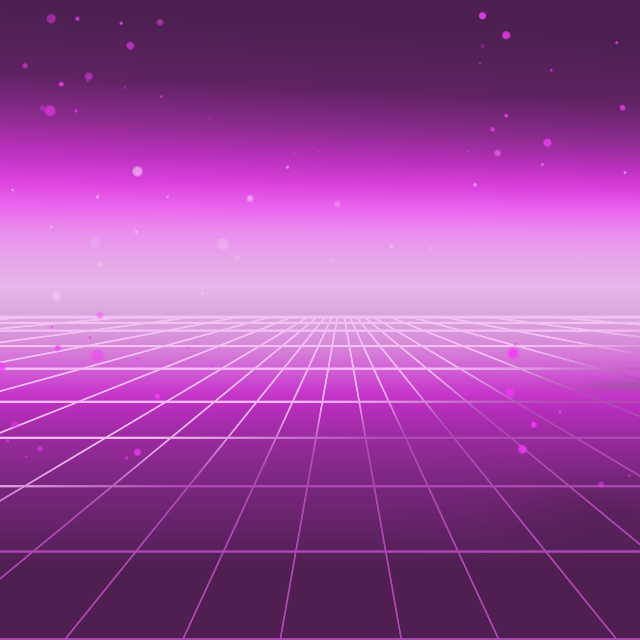
Reproduce this background procedurally as a three.js fragment shader.

```glsl
// Neon horizon: a magenta dusk sky above a perspective grid floor.
// Stacked colour ramps paint sky and ground, loops place the grid lines,
// and hashed soft dots drift over both.
varying vec2 vUv;

float hash(float n) {
  return fract(sin(n * 12.9898 + 4.1) * 43758.547);
}

// Blend towards the next colour as v falls from one height to the next
vec3 ramp(vec3 base, vec3 next, float high, float low, float v) {
  return mix(base, next, clamp((high - v) / (high - low), 0.0, 1.0));
}

vec3 skyColor(vec2 p) {
  float v = p.y + 0.045 * (p.x - 0.45) * smoothstep(0.6, 0.85, p.y);
  vec3 c = vec3(0.305, 0.125, 0.32);
  c = ramp(c, vec3(0.37, 0.135, 0.385), 0.96, 0.865, v);
  c = ramp(c, vec3(0.55, 0.17, 0.56), 0.865, 0.80, v);
  c = ramp(c, vec3(0.72, 0.19, 0.735), 0.80, 0.753, v);
  c = ramp(c, vec3(0.85, 0.25, 0.865), 0.753, 0.714, v);
  c = ramp(c, vec3(0.92, 0.40, 0.935), 0.714, 0.674, v);
  c = ramp(c, vec3(0.92, 0.56, 0.935), 0.674, 0.635, v);
  c = ramp(c, vec3(0.90, 0.66, 0.91), 0.635, 0.59, v);
  c = ramp(c, vec3(0.91, 0.71, 0.915), 0.59, 0.55, v);
  return ramp(c, vec3(0.85, 0.65, 0.86), 0.55, 0.507, v);
}

vec3 groundColor(vec2 p) {
  float v = p.y;
  vec3 c = vec3(0.86, 0.64, 0.865);
  c = ramp(c, vec3(0.84, 0.53, 0.85), 0.498, 0.46, v);
  c = ramp(c, vec3(0.82, 0.39, 0.835), 0.46, 0.426, v);
  c = ramp(c, vec3(0.78, 0.22, 0.80), 0.426, 0.388, v);
  c = ramp(c, vec3(0.71, 0.18, 0.73), 0.388, 0.36, v);
  c = ramp(c, vec3(0.60, 0.165, 0.62), 0.36, 0.315, v);
  c = ramp(c, vec3(0.47, 0.15, 0.485), 0.315, 0.238, v);
  c = ramp(c, vec3(0.38, 0.135, 0.395), 0.238, 0.167, v);
  c = ramp(c, vec3(0.305, 0.12, 0.315), 0.167, 0.11, v);
  // Dull haze at the right edge and a shadow in the lower right
  vec2 haze = (p - vec2(1.0, 0.397)) / vec2(0.09, 0.008);
  c = mix(c, vec3(0.58, 0.36, 0.61), 0.6 * exp(-dot(haze, haze)));
  vec2 shade = (p - vec2(0.95, 0.18)) / vec2(0.16, 0.07);
  return mix(c, vec3(0.305, 0.12, 0.315), 0.6 * exp(-dot(shade, shade)));
}

float stroke(float dist, float halfWidth, float px) {
  return 1.0 - smoothstep(halfWidth - 0.5 * px, halfWidth + 0.5 * px, dist);
}

float gridMask(vec2 p, float px) {
  vec2 fromVanish = vec2(abs(p.x - 0.5325), 0.535 - p.y);
  float mask = 0.0;
  // Cross lines tighten towards the horizon
  float depth = 0.534;
  for (int i = 0; i < 10; i++) {
    float width = i == 9 ? 0.0026 : 0.0018;
    mask = max(mask, stroke(abs(fromVanish.y - depth), width, px));
    depth *= i < 4 ? 0.743 : (i < 7 ? 0.682 : 0.765);
  }
  // Mirrored rays fan out from the vanishing point
  for (int i = 0; i < 11; i++) {
    float n = float(i);
    float slope = i < 5 ? 0.177 + n * (0.255 + 0.03 * n) : 0.4 * pow(1.445, n);
    float dist = abs(fromVanish.x - slope * fromVanish.y) / sqrt(1.0 + slope * slope);
    mask = max(mask, stroke(dist, 0.0014, px));
  }
  return mask * smoothstep(0.508, 0.506, p.y);
}

// Soft dots, pale near the horizon glow and magenta elsewhere
vec3 addDots(vec3 c, vec2 p, float px) {
  for (int i = 0; i < 96; i++) {
    float n = float(i);
    vec2 center = vec2(hash(n + 0.3), mix(0.19, 0.98, pow(hash(n + 131.7), 0.75)));
    float radius = mix(0.002, 0.011, pow(hash(n + 271.1), 3.0));
    float softness = px + radius * mix(0.2, 0.9, hash(n + 37.9));
    float glowBand = smoothstep(0.49, 0.54, center.y) * smoothstep(0.78, 0.73, center.y);
    float sides = smoothstep(0.16, 0.24, abs(center.x - 0.53));
    float strength = mix(0.25, 1.0, hash(n + 411.3)) * max(glowBand, sides);
    vec3 tint = mix(vec3(0.95, 0.23, 0.97), vec3(0.95, 0.76, 0.95), glowBand);
    float dist = length(p - center);
    c = mix(c, tint, strength * (1.0 - smoothstep(radius - 0.5 * softness, radius + 0.5 * softness, dist)));
  }
  return c;
}

void main() {
  vec2 p = vUv;
  float px = max(fwidth(p.y), 0.0005);
  vec3 color = mix(groundColor(p), skyColor(p), smoothstep(0.503, 0.507, p.y));

  // Grid lines dim from pale to violet along a slanted front
  float lit = smoothstep(-0.05, 0.06, p.y - 0.215 - 0.23 * p.x);
  vec3 lineColor = mix(vec3(0.69, 0.29, 0.71), vec3(0.96, 0.76, 0.965), lit);
  color = mix(color, lineColor, 0.95 * gridMask(p, px));

  gl_FragColor = vec4(addDots(color, p, px), 1.0);
}
```
